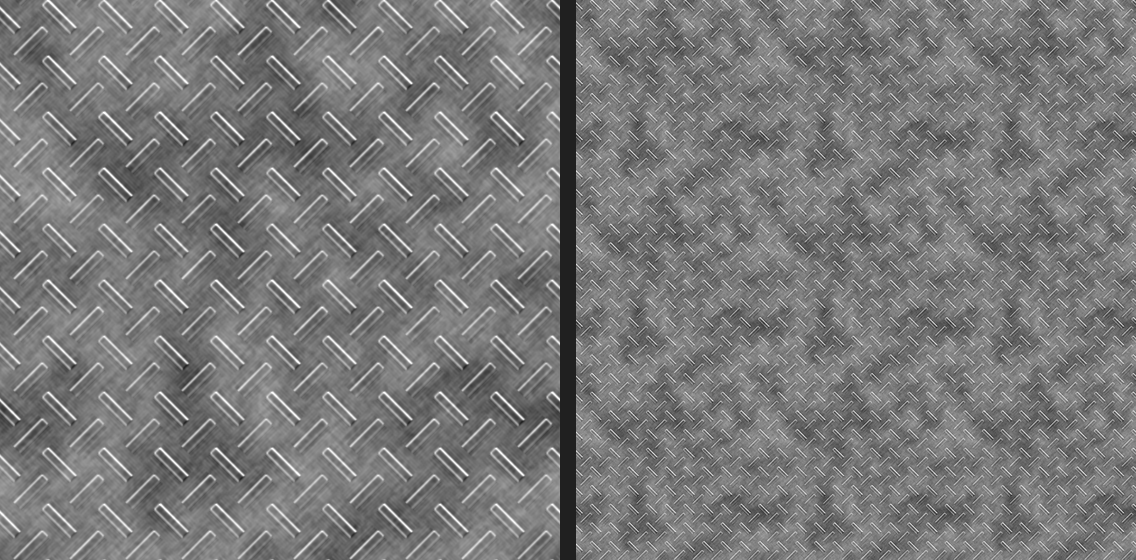
Left: one tile. Right: repeated 3 by 3.
Write a WebGL 1 fragment shader that draws this texture.

```glsl
precision highp float;
// Worn steel tread plate: a 10 by 10 grid of cells, each holding two raised
// bars at right angles, lit from above, over blotchy grey metal.
// Wrapping value noise gives the stains, the brushed grain and the wear.
uniform vec2 u_resolution;

const float REPEATS = 10.0;
const float TAU = 6.2831853;

float hash(vec2 p) {
  vec3 q = fract(vec3(p.xyx) * 0.1031);
  q += dot(q, q.yzx + 33.33);
  return fract((q.x + q.y) * q.z);
}

// Value noise that repeats after "period" lattice cells over the canvas.
float noise(vec2 uv, vec2 period, float seed) {
  vec2 p = uv * period;
  vec2 i = floor(p);
  vec2 f = fract(p);
  f = f * f * (3.0 - 2.0 * f);
  vec2 lo = mod(i, period) + seed;
  vec2 hi = mod(i + 1.0, period) + seed;
  return mix(mix(hash(lo), hash(vec2(hi.x, lo.y)), f.x),
             mix(hash(vec2(lo.x, hi.y)), hash(hi), f.x), f.y);
}

float ridge(float distance, float width) {
  float t = distance / width;
  return exp(-t * t);
}

float within(float distance, float limit) {
  return 1.0 - smoothstep(limit - 0.02, limit + 0.02, distance);
}

// Brightness added by one bar per cell.
// light: upper long side, lower long side, start cap, end cap.
float tread(vec2 cells, vec2 center, vec2 axis, vec4 light) {
  vec2 p = cells - center + 0.5;
  vec2 id = mod(floor(p), REPEATS);
  p = fract(p) - 0.5;
  vec2 q = vec2(dot(p, axis), dot(p, vec2(-axis.y, axis.x)));
  vec2 halfSize = vec2(0.355, 0.066);
  float width = max(0.023, REPEATS / u_resolution.x);

  float along = within(abs(q.x), halfSize.x);
  float across = within(abs(q.y), halfSize.y);
  float sides = light.x * ridge(q.y - halfSize.y, width)
              + light.y * ridge(q.y + halfSize.y, width);
  float caps = light.z * ridge(q.x + halfSize.x, width)
             + light.w * ridge(q.x - halfSize.x, width);

  // Sunken tone between the sides, a thin shadow and fading ripples outside.
  float outside = abs(q.y) - halfSize.y;
  float shade = -0.055 * along * across;
  shade -= 0.07 * along * ridge(outside - 0.05, 0.025);
  shade += 0.04 * along * cos(TAU * outside / 0.055)
         * smoothstep(0.03, 0.06, outside) * exp(-8.0 * max(outside, 0.0));
  float wear = 0.92 + 0.16 * hash(id + light.x * 100.0);
  return wear * (sides * along + caps * across + shade);
}

void main() {
  vec2 uv = gl_FragCoord.xy / u_resolution;
  vec2 cells = uv * REPEATS;

  // Small stains, slightly taller than wide.
  float stain = 0.38 * noise(uv, vec2(10.0, 8.0), 3.0)
              + 0.42 * noise(uv, vec2(15.0, 12.0), 41.0)
              + 0.20 * noise(uv, vec2(30.0), 87.0);
  float grey = 0.45 + 0.35 * (stain - 0.5);

  // Irregular scratches along both diagonals and a little grain.
  vec2 diagonal = vec2(uv.x - uv.y, uv.x + uv.y);
  float grain = 0.09 * (noise(diagonal, vec2(120.0, 26.0), 19.0) - 0.5)
              + 0.06 * (noise(diagonal, vec2(26.0, 120.0), 53.0) - 0.5)
              + 0.07 * (noise(uv, vec2(170.0), 7.0) - 0.5);

  // Two crossed sets of bars; dark stains keep the crispest edges.
  float d = 0.70710678;
  float bars = tread(cells, vec2(0.06, 0.703), vec2(d, -d),
                     vec4(0.52, 0.25, 0.30, -0.16))
             + tread(cells, vec2(0.55, 0.222), vec2(d, d),
                     vec4(0.36, 0.09, -0.04, 0.32));
  float contrast = mix(1.2, 0.85, smoothstep(0.36, 0.54, grey));

  gl_FragColor = vec4(vec3(clamp(grey + grain + bars * contrast, 0.0, 1.0)), 1.0);
}
```
